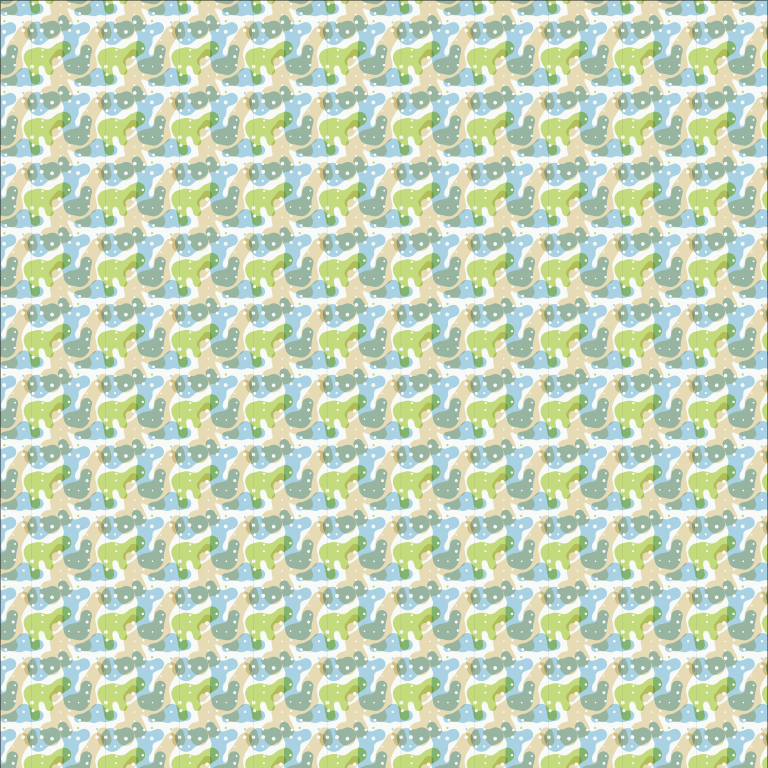
Give the GLSL for this pattern, as a WebGL 1 fragment shader.

```glsl
precision highp float;
uniform vec2 u_resolution;

// One repeat, in units of about 1/1040 of the canvas
const vec2 TILE = vec2(100.0, 95.7);

vec2 hash2(vec2 p) {
  return fract(sin(vec2(dot(p, vec2(127.1, 311.7)), dot(p, vec2(269.5, 183.3)))) * 437.58);
}

// Capsule centred on c with half axis h, repeated with the tile
float limb(vec2 p, vec2 c, vec2 h, float r) {
  vec2 q = mod(p - c + 0.5 * TILE, TILE) - 0.5 * TILE;
  float t = clamp(dot(q, h) / max(dot(h, h), 0.001), -1.0, 1.0);
  return length(q - h * t) - r;
}

// Smooth union, gives the liquid necks between limbs
float melt(float a, float b) {
  float h = max(7.0 - abs(a - b), 0.0) / 7.0;
  return min(a, b) - h * h * 1.75;
}

float blueBlobs(vec2 p) {
  // Round bean
  float bean = melt(limb(p, vec2(51, 45), vec2(1, 3), 13.0),
                    limb(p, vec2(69, 40), vec2(2, -1), 11.0));
  // Branching stem that curls into a hook
  float stem = limb(p, vec2(86, 29), vec2(1, 2), 6.5);
  stem = melt(stem, limb(p, vec2(95, 48), vec2(3, 8), 8.5));
  stem = melt(stem, limb(p, vec2(109, 40), vec2(5, -2), 8.0));
  stem = melt(stem, limb(p, vec2(93, 69), vec2(0, 8), 8.5));
  stem = melt(stem, limb(p, vec2(103, 89), vec2(5, 1), 11.5));
  stem = melt(stem, limb(p, vec2(115, 77), vec2(-2, 9), 7.5));
  // Low wave
  float wave = limb(p, vec2(11, 15), vec2(5, -1), 5.5);
  wave = melt(wave, limb(p, vec2(30, 9), vec2(3, -3), 10.0));
  wave = melt(wave, limb(p, vec2(47, 13), vec2(5, -1), 7.0));
  return min(bean, min(stem, wave));
}

float sandBlobs(vec2 p) {
  float d = limb(p, vec2(68, 37), vec2(2, 4), 12.0);
  d = melt(d, limb(p, vec2(84, 23), vec2(4, 8), 10.5));
  d = melt(d, limb(p, vec2(84, 2), vec2(7, -4), 9.0));
  d = melt(d, limb(p, vec2(104, 91), vec2(5, -1), 13.0));
  d = melt(d, limb(p, vec2(20, 78), vec2(2, 10), 9.5));
  d = melt(d, limb(p, vec2(27, 53), vec2(5, -8), 9.5));
  return melt(d, limb(p, vec2(10, 10), vec2(6, 3), 8.0));
}

float sandPatches(vec2 p) {
  float disc = limb(p, vec2(41, 41), vec2(1, 4), 9.0);
  float drop = limb(p, vec2(77, 78), vec2(4, -5), 6.5);
  return min(disc, drop);
}

float greenBlobs(vec2 p) {
  float d = limb(p, vec2(48, 77), vec2(4, -1), 12.0);
  d = melt(d, limb(p, vec2(67, 73), vec2(12, -4), 7.0));
  d = melt(d, limb(p, vec2(85, 66), vec2(2, -1), 9.5));
  d = melt(d, limb(p, vec2(46, 97), vec2(2, 11), 6.5));
  return melt(d, limb(p, vec2(65, 88), vec2(2, 8), 5.5));
}

// Signed distances of the four ink layers
vec4 inkLayers(vec2 p) {
  return vec4(blueBlobs(p), sandBlobs(p), sandPatches(p), greenBlobs(p));
}

float nearest(vec4 d) {
  return min(min(d.x, d.y), min(d.z, d.w));
}

void main() {
  vec2 uv = gl_FragCoord.xy / u_resolution;
  vec2 p = vec2(uv.x, 1.0 - uv.y) * 1040.0;
  float soft = 624.0 / u_resolution.x;

  vec3 paper = vec3(0.97, 0.98, 0.97);
  vec3 blue = vec3(0.66, 0.82, 0.89);
  vec3 sand = vec3(0.90, 0.86, 0.71);
  vec3 green = vec3(0.77, 0.86, 0.49);

  // Transparent inks multiply where they overlap
  vec4 ink = 1.0 - smoothstep(-soft, soft, inkLayers(p));
  vec3 color = mix(vec3(1), blue, ink.x) * mix(vec3(1), sand, ink.y)
             * mix(vec3(1), sand, ink.z) * mix(vec3(1), green, ink.w);
  color *= mix(paper, vec3(1), max(max(ink.x, ink.y), max(ink.z, ink.w)));

  // Jittered dots: white on ink, tinted on bare paper
  vec2 grid = TILE / 8.0;
  vec2 cell = floor(p / grid);
  vec2 rnd = hash2(mod(cell, 8.0) + 3.0);
  vec2 center = (cell + 0.35 + 0.3 * rnd) * grid;
  float radius = 0.9 + 1.8 * fract(rnd.x * 7.3 + rnd.y * 3.1);
  float edge = nearest(inkLayers(center));
  vec3 tint = rnd.y < 0.55 ? green : (rnd.x < 0.5 ? sand : blue);
  float dotMask = 1.0 - smoothstep(-soft, soft, length(p - center) - radius);
  dotMask *= step(radius, abs(edge)) * step(0.25, rnd.x);
  color = mix(color, edge < 0.0 ? paper : tint, dotMask);

  // Faint tile seam and thin border
  float seam = abs(mod(p.x - 43.0 + 50.0, 100.0) - 50.0);
  color *= 1.0 - 0.06 * (1.0 - smoothstep(0.3, 0.3 + soft, seam));
  float rim = min(min(uv.x, 1.0 - uv.x), 1.0 - uv.y);
  color *= 1.0 - 0.45 * (1.0 - smoothstep(0.0005, 0.002, rim));

  gl_FragColor = vec4(color, 1.0);
}
```
